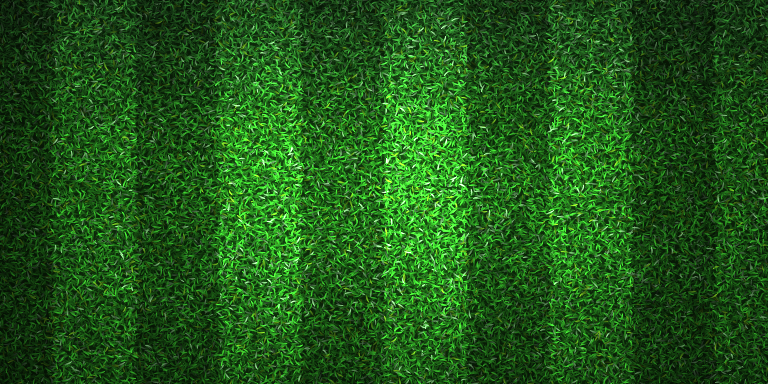
Give the GLSL for this texture, as a Shadertoy shader.

```glsl
// Mown turf: dense short grass blades in alternating light and dark vertical stripes under a soft glow.

const float STRIPE_WIDTH = 0.2155;  // lengths are fractions of canvas height
const float DARK_STRIPE  = 0.67;
const float EDGE_RAGGED  = 0.006;
const float CELL         = 0.0142;  // spacing of blades within one layer
const int   LAYERS       = 5;
const float BLADE_HALF   = 0.0098;
const float BLADE_RADIUS = 0.0019;
const float AMBIENT      = 0.84;
const float GLOW         = 0.85;
const vec2  GLOW_CENTER  = vec2(0.02, 0.02);
const vec2  GLOW_SIZE    = vec2(0.58, 0.38);
const float PALE_SHARE   = 0.09;
const float YELLOW_SHARE = 0.06;

const vec3 SOIL   = vec3(0.050, 0.165, 0.040);
const vec3 GRASS  = vec3(0.270, 0.900, 0.205);
const vec3 PALE   = vec3(0.640, 0.960, 0.620);
const vec3 YELLOW = vec3(0.530, 0.850, 0.140);
const vec3 HAZE   = vec3(0.340, 0.780, 0.350);

vec3 hash3(vec3 p) {
    p = fract(p * vec3(0.1031, 0.1030, 0.0973));
    p += dot(p, p.yxz + 33.33);
    return fract((p.xxy + p.yxx) * p.zyx);
}

float valueNoise(vec2 p) {
    vec2 i = floor(p), f = fract(p);
    f = f * f * (3.0 - 2.0 * f);
    i += 200.0;
    float low  = mix(hash3(vec3(i, 9.0)).x, hash3(vec3(i + vec2(1, 0), 9.0)).x, f.x);
    float high = mix(hash3(vec3(i + vec2(0, 1), 9.0)).x, hash3(vec3(i + vec2(1, 1), 9.0)).x, f.x);
    return mix(low, high, f.y);
}

// Stripe shade times glow and vignette, with the origin at the canvas centre.
float lighting(vec2 p, float halfWidth) {
    float isDark = mod(floor(p.x / STRIPE_WIDTH), 2.0);
    vec2 g = (p - GLOW_CENTER) / GLOW_SIZE;
    float glow = exp(-dot(g, g));
    vec2 v = p / vec2(halfWidth, 0.5);
    float vignette = 1.0 - 0.24 * pow(abs(v.x), 4.0) - 0.16 * v.y * v.y;
    float patchy = mix(0.92, 1.08, valueNoise(p * 14.0));
    return (AMBIENT + GLOW * glow) * vignette * patchy * mix(1.0, DARK_STRIPE, isDark);
}

// Tapered blade: x is the distance to its edge, y runs 0 to 1 from root to tip.
vec2 blade(vec2 p, vec2 dir, float halfLength, float bend) {
    float along = clamp(dot(p, dir) / halfLength, -1.0, 1.0);
    vec2 spine = dir * along * halfLength;
    spine += vec2(-dir.y, dir.x) * bend * (along * along - 0.4);
    float radius = BLADE_RADIUS * mix(1.0, 0.45, along * along);
    return vec2(length(p - spine) - radius, 0.5 + 0.5 * along);
}

vec3 bladeColor(vec3 pick, float height) {
    vec3 color = mix(GRASS, HAZE, 0.6 * smoothstep(0.1, 0.5, height));
    if (pick.x < PALE_SHARE) return PALE;
    if (pick.x < PALE_SHARE + YELLOW_SHARE) return YELLOW;
    return color;
}

void mainImage(out vec4 fragColor, in vec2 fragCoord) {
    float pixel = 1.0 / iResolution.y;
    float halfWidth = 0.5 * iResolution.x * pixel;
    vec2 p = fragCoord * pixel - vec2(halfWidth, 0.5);
    vec3 color = SOIL * lighting(p, halfWidth);

    // Deep, dim blades first; bright upper blades cover them.
    for (int layer = 0; layer < LAYERS; layer++) {
        float level = float(layer) / float(LAYERS - 1);
        vec2 offset = vec2(0.37, 0.61) * float(layer);
        vec2 cell = floor(p / CELL + offset);
        for (int y = -1; y <= 1; y++)
        for (int x = -1; x <= 1; x++) {
            vec2 id = cell + vec2(x, y);
            vec3 seed = vec3(id + 300.0, float(layer) * 7.0 + 1.0);
            vec3 place = hash3(seed);
            vec3 pick = hash3(seed + vec3(57.0, 113.0, 41.0));
            vec2 center = (id + place.xy - offset) * CELL;
            float angle = 6.2832 * place.z;
            vec2 dir = vec2(cos(angle), 0.85 * sin(angle));
            float halfLength = BLADE_HALF * mix(0.6, 1.0, pick.z);
            vec2 b = blade(p - center, normalize(dir), halfLength, (pick.y - 0.5) * 0.003);

            float cover = 1.0 - smoothstep(-0.6 * pixel, 0.6 * pixel, b.x);
            float tone = mix(0.50, 1.0, level) * mix(0.46, 1.18, pow(pick.y, 1.5));
            tone *= mix(0.65, 1.15, b.y);
            vec2 lightPoint = center + vec2((pick.z - 0.5) * EDGE_RAGGED, 0.0);
            vec3 shade = bladeColor(pick, center.y) * tone * lighting(lightPoint, halfWidth);
            color = mix(color, shade, cover);
        }
    }
    fragColor = vec4(clamp(color, 0.0, 1.0), 1.0);
}
```
